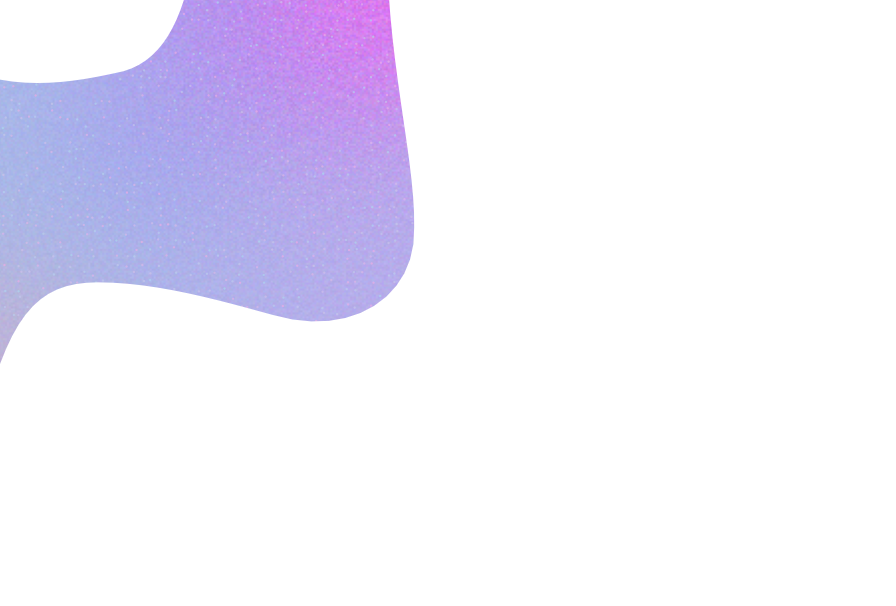
Give the GLSL for this background, as a Shadertoy shader.

```glsl
// Grainy lilac-to-pink gradient blob hanging from the upper left of a white canvas.

const int CURVES = 7;
const int STEPS = 12;

// Outline as joined cubic curves, y down, on a canvas 768 units wide
const vec2 OUTLINE[22] = vec2[22](
    vec2(160, -8),
    vec2(150, 28), vec2(134, 53), vec2(106, 61),
    vec2(75, 68), vec2(32, 77), vec2(-10, 66),
    vec2(-60, 150), vec2(-20, 366), vec2(0, 312),
    vec2(20, 258), vec2(44, 242), vec2(84, 242),
    vec2(135, 242), vec2(190, 258), vec2(234, 270),
    vec2(302, 290), vec2(357, 254), vec2(355, 195),
    vec2(356, 145), vec2(338, 75), vec2(333, -8));

vec3 hash3(vec2 cell) {
    vec3 k = vec3(dot(cell, vec2(127.1, 311.7)),
                  dot(cell, vec2(269.5, 183.3)),
                  dot(cell, vec2(419.2, 371.9)));
    return fract(sin(k) * 43758.5453);
}

// Three independent channels of value noise
vec3 noise3(vec2 p) {
    vec2 i = floor(p), f = fract(p);
    f = f * f * (3.0 - 2.0 * f);
    return mix(mix(hash3(i), hash3(i + vec2(1, 0)), f.x),
               mix(hash3(i + vec2(0, 1)), hash3(i + vec2(1, 1)), f.x), f.y);
}

vec2 cubic(int first, float t) {
    float s = 1.0 - t;
    return s * s * s * OUTLINE[first] + 3.0 * s * s * t * OUTLINE[first + 1]
         + 3.0 * s * t * t * OUTLINE[first + 2] + t * t * t * OUTLINE[first + 3];
}

// Signed distance to the closed outline, negative inside
float blobDistance(vec2 p) {
    float nearest = 1e9, side = 1.0;
    vec2 a = OUTLINE[3 * CURVES];
    for (int k = 0; k <= CURVES * STEPS; k++) {
        int curve = min(k / STEPS, CURVES - 1);
        vec2 b = cubic(3 * curve, float(k - curve * STEPS) / float(STEPS));
        vec2 edge = b - a, w = p - a;
        vec2 gap = w - edge * clamp(dot(w, edge) / dot(edge, edge), 0.0, 1.0);
        nearest = min(nearest, dot(gap, gap));
        if ((a.y > p.y) != (b.y > p.y) && w.x < edge.x * w.y / edge.y) side = -side;
        a = b;
    }
    return side * sqrt(nearest);
}

float glow(vec2 p, vec2 center, float radius) {
    vec2 d = (p - center) / radius;
    return exp(-dot(d, d));
}

vec3 gradient(vec2 p) {
    vec3 color = mix(vec3(0.66, 0.72, 0.91), vec3(0.71, 0.68, 0.92), smoothstep(0.0, 340.0, p.x));
    color = mix(color, vec3(0.63, 0.66, 0.93), 0.5 * glow(p, vec2(125, 130), 85.0));
    color = mix(color, vec3(0.75, 0.70, 0.84), 0.9 * glow(p, vec2(-10, 315), 100.0));
    color = mix(color, vec3(0.68, 0.57, 0.94), 0.8 * glow(p, vec2(215, 0), 130.0));
    return mix(color, vec3(0.87, 0.46, 0.94), 0.9 * glow(p, vec2(335, -10), 120.0));
}

// Sparse tinted dots, one at most in each cell
vec3 addSpecks(vec3 color, vec2 p, float size) {
    vec2 cell = floor(p / size);
    vec3 rnd = hash3(cell + 17.0);
    vec2 center = (cell + 0.25 + 0.5 * rnd.xy) * size;
    float dot1 = 1.0 - smoothstep(0.4, 1.5, length(p - center));
    vec3 tint = mix(vec3(0.67, 0.85, 0.94), vec3(0.94, 0.67, 0.90), hash3(cell + 53.0).x);
    return mix(color, tint, dot1 * 0.65 * step(0.65, rnd.z));
}

void mainImage(out vec4 fragColor, in vec2 fragCoord) {
    float unit = 768.0 / iResolution.x;
    vec2 p = vec2(fragCoord.x, iResolution.y - fragCoord.y) * unit;

    // Gradient fill with grain, strongest near the pink corner
    vec3 fill = gradient(p);
    float strength = 0.05 + 0.07 * glow(p, vec2(300, 0), 170.0);
    fill += (noise3(p / 1.7) - 0.5) * strength;
    fill = addSpecks(fill, p, 7.0);

    // Smooth edge over white
    float coverage = clamp(0.5 - blobDistance(p) / unit, 0.0, 1.0);
    fragColor = vec4(mix(vec3(1.0), fill, coverage), 1.0);
}
```
